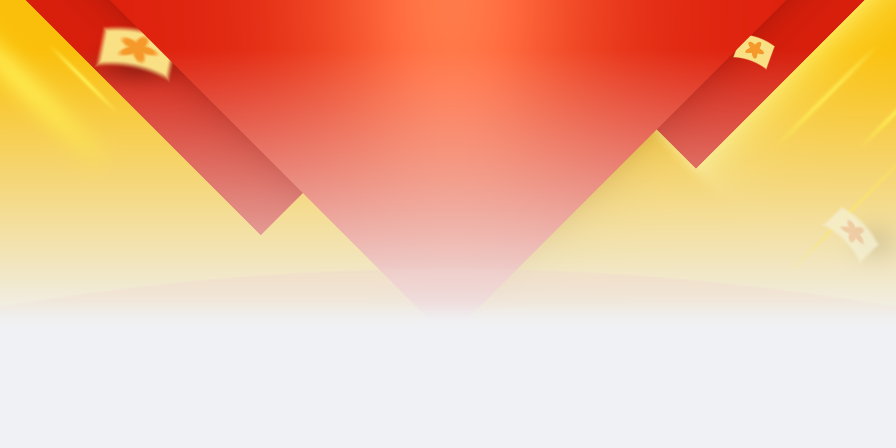
Reproduce this background procedurally as a WebGL 1 fragment shader.

```glsl
precision highp float;
uniform vec2 u_resolution;

const vec3 MIST = vec3(0.94, 0.945, 0.955);

// Antialiased coverage: 1 where d is positive, softened by blur
float inside(float d, float blur) {
  float w = max(blur, 0.7 / u_resolution.y);
  return smoothstep(-w, w, d);
}

// Tapered light streak from a to b
float streak(vec2 p, vec2 a, vec2 b, float width) {
  vec2 ab = b - a;
  float t = clamp(dot(p - a, ab) / dot(ab, ab), 0.0, 1.0);
  float d = length(p - a - ab * t) / width;
  return exp(-d * d) * sin(3.14159 * t);
}

// Bent, softly focused slip of paper with a blossom-shaped mark
vec3 paperSlip(vec3 col, vec2 p, vec2 center, float angle, vec2 size,
               float blur, vec3 paper, vec3 ink, float opacity) {
  float c = cos(angle), s = sin(angle);
  vec2 q = mat2(c, -s, s, c) * (p - center);
  q.y -= 0.15 * q.x * q.x / size.x;
  vec2 edge = size - abs(q);
  float shape = inside(min(edge.x, edge.y), blur);
  vec2 m = q / (size * vec2(0.6, 0.8));
  float petals = 0.72 + 0.22 * cos(5.0 * atan(m.y, m.x + 0.001));
  float mark = inside((petals - length(m)) * size.y, blur);
  return mix(col, mix(paper, ink, mark * 0.8), shape * opacity);
}

void main() {
  // x runs 0..2 from the left, y runs 0..1 down from the top
  vec2 p = gl_FragCoord.xy / u_resolution * vec2(2.0, 1.0);
  p.y = 1.0 - p.y;
  float diff = p.x - p.y;
  float sum = p.x + p.y;
  float fade = clamp((p.y - 0.11) / 0.62, 0.0, 1.0);

  // Golden backdrop
  vec3 col = mix(vec3(0.98, 0.75, 0.04), MIST, fade);

  // Light streaks
  vec3 light = vec3(1.0, 0.93, 0.32);
  float rays = 0.75 * streak(p, vec2(-0.18, -0.04), vec2(0.25, 0.38), 0.035);
  rays += 0.9 * streak(p, vec2(0.11, 0.10), vec2(0.265, 0.255), 0.005);
  rays += 0.75 * streak(p, vec2(1.73, 0.33), vec2(1.96, 0.10), 0.006);
  rays += 0.75 * streak(p, vec2(1.92, 0.33), vec2(2.08, 0.17), 0.006);
  rays += 0.4 * streak(p, vec2(1.76, 0.61), vec2(2.06, 0.31), 0.004);
  col = mix(col, light, min(rays, 1.0));

  // Glow outside the right band
  float rim = max(sum - 1.93, 0.0);
  float glow = exp(-rim * 16.0) * inside(diff - 1.17, 0.03);
  col = mix(col, mix(vec3(1.0, 0.93, 0.38), MIST, fade), glow * 0.85);

  // Side bands
  vec3 bandRed = mix(vec3(0.87, 0.13, 0.05), vec3(0.93, 0.9, 0.9), fade);
  float leftBand = inside(min(diff - 0.057, 1.107 - sum), 0.0);
  float rightBand = inside(min(1.93 - sum, diff - 1.177), 0.0);
  float bands = max(leftBand, rightBand);
  col = mix(col, bandRed * vec3(0.98, 0.94, 0.94), bands);

  // Shadow thrown by the large triangle
  float wedge = min(diff - 0.245, 1.755 - sum);
  float shade = exp(min(wedge, 0.0) * 18.0) * (1.0 - fade);
  shade *= mix(smoothstep(0.8, 1.2, p.x), 1.0, bands);
  col *= 1.0 - shade * vec3(0.12, 0.15, 0.15);

  // Slips tucked behind the triangle
  vec2 drop = (p - vec2(0.305, 0.15)) / vec2(0.085, 0.035);
  col *= 1.0 - 0.25 * exp(-dot(drop, drop)) * bands;
  vec3 cream = vec3(0.98, 0.88, 0.52);
  vec3 orange = vec3(0.96, 0.53, 0.08);
  col = paperSlip(col, p, vec2(0.307, 0.108), 0.2, vec2(0.079, 0.04),
                  0.009, cream, orange, 1.0);
  col = paperSlip(col, p, vec2(1.685, 0.11), 0.35, vec2(0.039, 0.027),
                  0.002, cream, orange, 1.0);

  // Large triangle with a warm centre
  vec2 q = (p - vec2(1.01, 0.0)) * vec2(2.8, 1.8);
  vec3 red = mix(vec3(0.87, 0.13, 0.05), vec3(1.0, 0.41, 0.23), exp(-dot(q, q)));
  red += vec3(0.03, 0.07, 0.06) * exp(-q.x * q.x * 4.0) * (1.0 - fade);
  red = mix(red, MIST, fade);
  col = mix(col, red, inside(wedge, 0.0));

  // Low rosy hill dissolving into mist
  float hill = inside(p.y - 0.6 - 0.085 * (p.x - 1.0) * (p.x - 1.0), 0.003);
  col = mix(col, vec3(0.94, 0.83, 0.81), hill * 0.35 * (1.0 - smoothstep(0.62, 0.74, p.y)));
  col = mix(col, MIST, smoothstep(0.67, 0.75, p.y));

  // Pale slip in front, with its soft shadow
  vec2 dim = (p - vec2(1.955, 0.54)) / vec2(0.05, 0.045);
  col *= 1.0 - 0.08 * exp(-dot(dim, dim));
  col = paperSlip(col, p, vec2(1.906, 0.518), 0.8, vec2(0.058, 0.028),
                  0.006, vec3(0.96, 0.94, 0.82), vec3(0.93, 0.75, 0.6), 0.8);

  gl_FragColor = vec4(col, 1.0);
}
```
